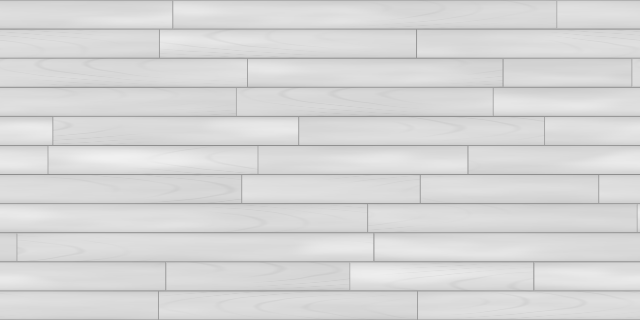
Give the GLSL for this texture, as a WebGL 1 fragment shader.

```glsl
precision highp float;
// Pale grey plank floor: eleven staggered rows, two or three boards per row.
// Joints follow a stepped stagger with a changing spread; the wood is built
// from layered sines (cloudy sheen, fine fibres) and nested parabolas (grain).

uniform vec2 u_resolution;

const float TAU = 6.2831853;
const float ROWS = 11.0;
const float ASPECT = 2.0;          // canvas width in canvas heights
const float SEAM_HALF = 0.0014;    // half line width in canvas heights
const vec3 WOOD = vec3(0.858);
const vec3 SEAM = vec3(0.53);

float hash(vec2 p) {
  vec2 q = fract(p * vec2(0.1031, 0.1137) + 0.317);
  q += dot(q, q.yx + 33.33);
  return fract((q.x + q.y) * q.x * 7.31);
}

// Four octaves of warped sines, roughly -1 to 1.
float waves(vec2 p, float seed) {
  float sum = 0.0;
  float amp = 0.5;
  for (int i = 0; i < 4; i++) {
    sum += amp * sin(p.x + seed + 1.3 * sin(p.y + seed * 1.7));
    p = mat2(0.8, 0.6, -0.6, 0.8) * p * 1.8 + seed;
    amp *= 0.55;
  }
  return sum;
}

// Smoothed coverage of a line at distance d.
float lineCover(float d, float halfWidth, float pixel) {
  return clamp((halfWidth - d) / pixel + 0.5, 0.0, 1.0);
}

// Shorter boards fill the middle rows and every seventh row.
float boardCount(float row) {
  bool centre = abs(row - 5.0) < 1.5;
  bool seventh = abs(mod(row + 0.5, 7.0) - 2.5) < 0.5;
  return centre || seventh ? 3.0 : 2.0;
}

// Horizontal position of joint k, in canvas widths.
float jointX(float row, float k, float count) {
  float middle = row - 6.5;
  float phase = 0.64 - 0.24 * floor(mod(row + 0.5, 3.0));
  phase -= 0.96 * middle * exp(-1.5 * middle * middle);
  float spread = 0.2 * cos(TAU * row * (0.55 - 0.0195 * row));
  float id = floor(mod(k + 0.5, count));
  return (k + phase + spread * (id - 0.5 * (count - 1.0))) / count;
}

// Thin arched growth lines, shown only in patches of the board.
float archedGrain(float along, float across, float seed) {
  float side = fract(seed * 3.7) < 0.5 ? -1.0 : 1.0;
  float offset = across - 0.6 * (fract(seed * 5.3) - 0.5);
  float warp = 0.35 * waves(vec2(along * 0.5, across * 2.0), seed + 2.0);
  float field = side * 0.55 * along + 7.0 * offset * offset + warp;
  float ring = abs(fract(field) - 0.5) * 2.0;
  float patches = smoothstep(0.0, 0.8, waves(vec2(along * 0.35, across), seed + 5.0));
  return smoothstep(0.72, 1.0, ring) * patches;
}

// Brightness of one board; along and across are in row heights.
float boardTone(float along, float across, float seed) {
  float middle = 1.0 - 4.0 * across * across;
  float cloud = waves(vec2(along * 0.4, across * 2.6), seed);
  float sheen = smoothstep(0.1, 0.9, waves(vec2(along * 0.3, across * 1.6), seed + 8.0));
  float fibre = waves(vec2(across * 14.0, along * 0.6), seed + 4.0);
  float tone = 0.016 * (fract(seed * 9.1) - 0.5);
  tone += 0.021 * cloud + 0.06 * sheen * middle + 0.008 * fibre;
  tone -= 0.06 * pow(abs(2.0 * across), 4.0);
  return tone - 0.032 * archedGrain(along, across, seed);
}

void main() {
  vec2 uv = gl_FragCoord.xy / u_resolution;
  float level = (1.0 - uv.y) * ROWS;
  float row = floor(level);
  float across = fract(level) - 0.5;
  float count = boardCount(row);

  // Find the board under this point and the upright joints.
  float left = -9.0;
  float seed = 0.0;
  float joint = 0.0;
  for (int i = -2; i <= 4; i++) {
    float k = float(i);
    float x = jointX(row, k, count);
    float board = floor(mod(k + 0.5, count));
    float chance = hash(vec2(board * 11.0 + 1.0, row * 3.0 + 2.0));
    if (x <= uv.x && x > left) {
      left = x;
      seed = chance * 20.0 + row * 1.37;
    }
    float cover = lineCover(abs(uv.x - x) * ASPECT, SEAM_HALF, ASPECT / u_resolution.x);
    joint = max(joint, cover * mix(0.5, 1.0, chance));
  }

  // Seams between rows, slightly uneven in strength.
  float edge = floor(level + 0.5);
  float seamDistance = abs(level - edge) / ROWS;
  float seam = lineCover(seamDistance, SEAM_HALF, 1.0 / u_resolution.y);
  seam *= 0.9 + 0.1 * sin(uv.x * TAU + edge * 2.4);

  float along = (uv.x - left) * ASPECT * ROWS;
  vec3 color = WOOD + boardTone(along, across, seed);
  color = mix(color, SEAM, max(seam, joint));
  gl_FragColor = vec4(color, 1.0);
}
```
